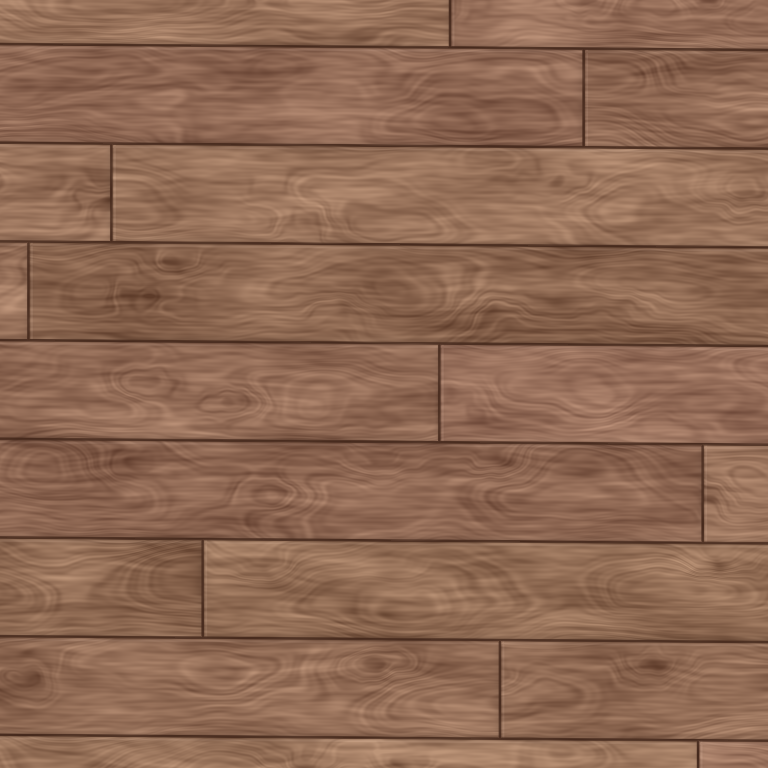
Give the GLSL for this texture, as a Shadertoy shader.

```glsl
// Walnut plank floor: slightly tilted rows, each split by one staggered butt joint.
// Every plank gets its own seed; contour lines of a stretched height field
// make the arched growth rings, and knots push that field up locally.

#define ROW_HEIGHT 0.1285
#define TOP_SEAM 0.0573
#define TILT 0.0078
#define SEAM_HALF_WIDTH 0.0017
#define RING_DENSITY 6.0
#define RING_CONTRAST 0.13
#define FIGURE_CONTRAST 0.32
#define FIBRE_CONTRAST 0.27
#define TONE_VARIATION 0.26
#define KNOTS 5

const float TAU = 6.28318;
const vec3 DARK_WOOD = vec3(0.42, 0.28, 0.21);
const vec3 LIGHT_WOOD = vec3(0.70, 0.54, 0.44);
const vec3 SEAM_COLOR = vec3(0.27, 0.16, 0.11);

// Butt joint position of each row, top to bottom
const float JOINTS[9] = float[9](0.586, 0.760, 0.145, 0.037, 0.572,
                                 0.915, 0.264, 0.651, 0.909);

float hash(vec2 p) {
    vec3 q = fract(p.xyx * 0.1031);
    q += dot(q, q.yzx + 33.33);
    return fract((q.x + q.y) * q.z);
}

float cornerSlope(vec2 cell, vec2 offset) {
    float angle = TAU * hash(cell);
    return dot(vec2(cos(angle), sin(angle)), offset);
}

// Gradient noise, roughly -1 to 1
float noise(vec2 p) {
    vec2 i = floor(p), f = fract(p);
    vec2 u = f * f * f * (f * (f * 6.0 - 15.0) + 10.0);
    vec2 e = vec2(0.0, 1.0);
    float low = mix(cornerSlope(i, f), cornerSlope(i + e.yx, f - e.yx), u.x);
    float high = mix(cornerSlope(i + e, f - e), cornerSlope(i + 1.0, f - 1.0), u.x);
    return 1.4 * mix(low, high, u.y);
}

// Soft band around zero distance
float band(float dist, float halfWidth, float blur) {
    return 1.0 - smoothstep(halfWidth - blur, halfWidth + blur, abs(dist));
}

// Brightness of the wood, 0 dark to 1 light; p is measured in plank widths
float woodTone(vec2 p, float plank) {
    vec2 seed = vec2(17.3, 31.7) * (plank + 1.0);

    // Height field: a wandering ridge along the plank plus slow noise
    float across = p.y - 0.5 - 0.25 * noise(vec2(p.x * 0.35, 0.5) + seed);
    float height = 2.0 * across * across
                 + 0.55 * noise(p * vec2(0.55, 1.3) + seed)
                 + 0.13 * noise(p * vec2(1.7, 3.2) + seed.yx);

    // Knots
    float knotCore = 0.0;
    for (int i = 0; i < KNOTS; i++) {
        vec2 id = vec2(float(i) * 3.0 + 5.0, plank * 7.0 + 2.0);
        float size = hash(id + 40.0);
        vec2 center = vec2((float(i) + hash(id)) / (ROW_HEIGHT * float(KNOTS)),
                           mix(0.2, 0.8, hash(id + 20.0)));
        vec2 d = (p - center) * vec2(1.0, 2.0);
        d += 0.08 * vec2(noise(p * 5.0 + seed), noise(p * 5.0 + seed.yx));
        float r2 = dot(d, d);
        height += 0.55 * size * exp(-r2 * 7.0);
        knotCore += size * size * exp(-r2 * 70.0);
    }

    // Growth rings, fading in and out
    float phase = TAU * RING_DENSITY * height;
    float fade = 0.75 + 0.7 * noise(p * vec2(0.8, 2.0) + seed + 9.0);
    float rings = sin(phase + 0.6 * sin(phase)) + 0.4 * sin(phase * 2.6 + 1.0);

    // Broad stains and fine fibres that follow the figure
    float figure = noise(p * vec2(0.7, 2.4) + seed.yx + 4.0);
    float lane = p.y + 0.12 * height;
    float fibres = noise(vec2(p.x * 0.9, lane * 15.0) + seed)
                 + 0.7 * noise(vec2(p.x * 3.5, lane * 28.0) + seed.yx);

    return 0.55 + RING_CONTRAST * fade * rings + FIGURE_CONTRAST * figure
         + FIBRE_CONTRAST * fibres - 0.6 * knotCore
         + TONE_VARIATION * (hash(seed) - 0.5);
}

void mainImage(out vec4 fragColor, in vec2 fragCoord) {
    vec2 uv = fragCoord / iResolution.xy;
    float blur = 0.7 / iResolution.y;

    // Rows counted from the top, with a partial one first
    float rowPos = (1.0 - uv.y - TOP_SEAM - TILT * uv.x) / ROW_HEIGHT + 1.0;
    float row = floor(rowPos);
    float joint = JOINTS[int(clamp(row, 0.0, 8.0))];
    float plank = row * 2.0 + step(joint, uv.x);

    // Wood, a little lighter toward the top and bottom
    float tone = woodTone(vec2(uv.x / ROW_HEIGHT, fract(rowPos)), plank);
    tone += 0.25 * (uv.y - 0.5) * (uv.y - 0.5);
    vec3 color = mix(DARK_WOOD, LIGHT_WOOD, clamp(tone, -0.2, 1.15));
    color += vec3(0.0, 0.014, -0.006) * (hash(vec2(plank, 3.0)) - 0.5);

    // Seams: dark groove, soft shade around it, lit lower and right edge
    float seamDist = (rowPos - floor(rowPos + 0.5)) * ROW_HEIGHT;
    float jointDist = uv.x - joint;
    float nearest = min(abs(seamDist), abs(jointDist));
    color *= 1.0 - 0.12 * exp(-nearest * 220.0);
    float lit = max(band(seamDist - 0.0045, 0.0012, blur),
                    band(jointDist - 0.0045, 0.0012, blur));
    color += 0.05 * lit;
    float wear = 0.85 + 0.2 * noise(vec2(uv.x * 14.0, row * 3.0 + uv.y * 30.0));
    float groove = band(nearest, SEAM_HALF_WIDTH, blur);
    color = mix(color, SEAM_COLOR, groove * clamp(wear, 0.0, 1.0));

    fragColor = vec4(color, 1.0);
}
```
